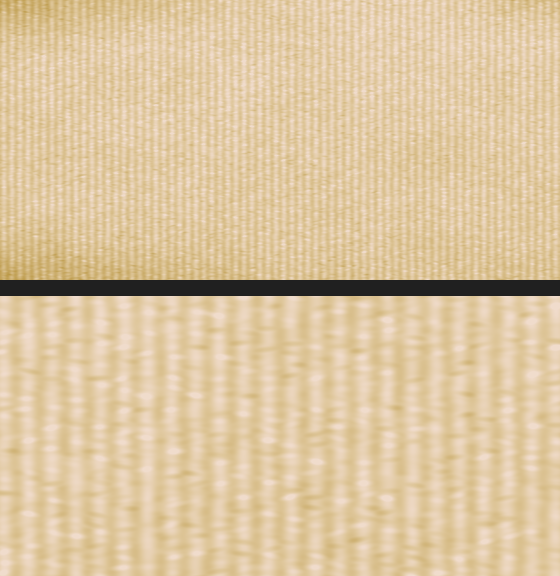
Top: the whole. Bottom: its middle third, enlarged.
This texture is drawn by a Shadertoy shader. Its source:

```glsl
// Ribbed cream cloth: straight vertical cords crossed by short weft flecks.
// Each cord is a cosine ridge, each fleck a hashed lens in a staggered cell,
// and broad noise plus corner stains tint the whole cloth.
#define RIBS 70.0
#define ROWS 80.0
#define RIB_DEPTH 0.31
#define FLECK_DEPTH 0.52
#define GRAIN_DEPTH 0.40
#define MOTTLE_DEPTH 0.34
#define BASE_TONE 0.70
#define STAIN_DEPTH 1.05

const vec3 SHADOW_TAN = vec3(0.82, 0.71, 0.48);
const vec3 MIDDLE_CREAM = vec3(0.873, 0.778, 0.605);
const vec3 LIGHT_CREAM = vec3(0.912, 0.825, 0.715);

float hash(vec2 p) {
    vec3 q = fract(vec3(p.xyx) * 0.1031);
    q += dot(q, q.yzx + 33.33);
    return fract((q.x + q.y) * q.z);
}

float noise(vec2 p) {
    vec2 cell = floor(p), f = fract(p);
    f = f * f * (3.0 - 2.0 * f);
    return mix(mix(hash(cell), hash(cell + vec2(1, 0)), f.x),
               mix(hash(cell + vec2(0, 1)), hash(cell + vec2(1, 1)), f.x), f.y);
}

float fbm(vec2 p) {
    float sum = 0.0, weight = 0.5;
    for (int i = 0; i < 4; i++) {
        sum += weight * noise(p);
        p = p * 2.03 + 17.0;
        weight *= 0.5;
    }
    return sum / 0.9375;
}

// Signed brightness of the lens-shaped threads near a point
float wefts(vec2 grid) {
    float sum = 0.0;
    float column = floor(grid.x);
    for (int i = -1; i <= 1; i++) {
        float rib = column + float(i);
        float y = grid.y + 0.5 * mod(rib, 2.0) + 0.4 * hash(vec2(rib, 7.0));
        for (int j = -1; j <= 1; j++) {
            vec2 id = vec2(rib, floor(y) + float(j));
            float seed = hash(id + 31.0);
            vec2 d = vec2(grid.x - rib, y - id.y) - 0.5;
            d.x -= 0.5 * (hash(id + 91.0) - 0.5);
            d.y -= 0.4 * (seed - 0.5) + mix(-0.45, 0.5, hash(id + 53.0)) * d.x;
            float lens = 1.0 - smoothstep(0.1, 1.0, length(d / vec2(0.58, 0.42)));
            sum += lens * (seed - 0.5) * 2.0;
        }
    }
    return sum;
}

// Soft darkening around a point; spread is the reach in canvas units
float stain(vec2 uv, vec2 centre, vec2 spread) {
    vec2 d = (uv - centre) / spread;
    return exp(-dot(d, d));
}

void mainImage(out vec4 fragColor, in vec2 fragCoord) {
    vec2 uv = fragCoord / iResolution.xy;

    // Nearly straight cords
    float waver = 0.1 * (noise(uv * vec2(RIBS, ROWS * 0.5)) - 0.5);
    vec2 grid = vec2(uv.x * RIBS + waver, uv.y * ROWS);
    float ridge = -cos(6.28319 * grid.x);

    // Threads, fine fibre grain and uneven dye
    float fleck = wefts(grid);
    float grain = noise(grid * vec2(1.7, 2.0)) - 0.5;
    float mottle = fbm(uv * vec2(12.0, 7.0)) - 0.5;

    // Worn corners and lower hem
    float cloud = 0.7 + 0.6 * fbm(uv * vec2(6.0, 4.0) + 40.0);
    float wear = stain(uv, vec2(0.03, 1.03), vec2(0.27, 0.14))
               + 0.65 * stain(uv, vec2(1.0, 1.04), vec2(0.14, 0.10))
               + 0.55 * stain(uv, vec2(0.0, -0.04), vec2(0.30, 0.16))
               + 0.30 * exp(-uv.y / 0.13)
               + 0.12 * exp(-uv.x / 0.03);
    float paleTop = 0.14 * smoothstep(0.35, 0.85, uv.y);

    float tone = BASE_TONE + paleTop + RIB_DEPTH * ridge + FLECK_DEPTH * fleck
               + GRAIN_DEPTH * grain + MOTTLE_DEPTH * mottle
               - STAIN_DEPTH * wear * cloud;

    // Three-colour ramp, continued past both ends for stains and highlights
    tone = clamp(tone, -0.9, 1.35);
    vec3 colour = tone < 0.55
        ? mix(SHADOW_TAN, MIDDLE_CREAM, tone / 0.55)
        : mix(MIDDLE_CREAM, LIGHT_CREAM, (tone - 0.55) / 0.45);
    fragColor = vec4(colour, 1.0);
}
```
